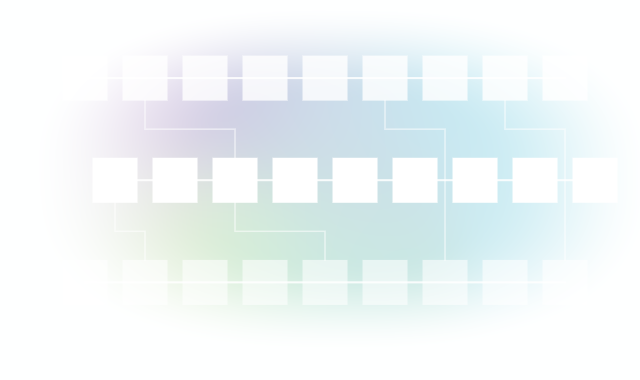
A Shadertoy shader for this background:

```glsl
// Layout, in units of the canvas height
const float PITCH = 0.1579;
const float FIRST_COLUMN = 0.2237;
const float LAST_INDEX = 8.0;
const float TOP_ROW = 0.7945;
const float ROW_GAP = 0.2688;
const float BOX_HALF = 0.0592;
const float LINK_HALF = 0.0027;
const float WIRE_HALF = 0.0019;

// Opacities of the white parts
const vec3 BOX_ALPHA = vec3(0.80, 1.0, 0.56);
const float LINK_ALPHA = 0.85;
const float WIRE_ALPHA = 0.55;

// Soft cloud of colour
const vec2 CLOUD_CENTER = vec2(0.899, 0.529);
const vec2 CLOUD_RADIUS = vec2(0.833, 0.461);
const float CLOUD_POWER = 2.5;
const float CLOUD_CORE = 0.45;
const float BLEND_SHARPNESS = 24.0;
const vec3 PAPER = vec3(0.997, 1.0, 1.0);

const int TINTS = 10;
const vec2 TINT_POS[TINTS] = vec2[](
    vec2(0.37, 0.72), vec2(0.62, 0.75), vec2(0.86, 0.76), vec2(1.08, 0.72),
    vec2(1.27, 0.75), vec2(1.42, 0.45), vec2(0.94, 0.52), vec2(0.94, 0.34),
    vec2(0.68, 0.35), vec2(0.42, 0.34));
const vec3 TINT_COLOR[TINTS] = vec3[](
    vec3(0.86, 0.79, 0.90), vec3(0.80, 0.80, 0.89), vec3(0.81, 0.86, 0.92),
    vec3(0.77, 0.90, 0.94), vec3(0.80, 0.93, 0.96), vec3(0.81, 0.93, 0.955),
    vec3(0.81, 0.865, 0.90), vec3(0.785, 0.92, 0.89),
    vec3(0.83, 0.93, 0.85), vec3(0.88, 0.94, 0.82));
const vec2 PALE_POS = vec2(0.33, 0.51);
const vec3 PALE_COLOR = vec3(0.93, 0.92, 0.94);

// Wires: start column, end column, start row, end row
const int WIRES = 5;
const vec4 WIRE[WIRES] = vec4[](
    vec4(1.0, 2.5, 0.0, 1.0), vec4(5.0, 6.0, 0.0, 2.0),
    vec4(7.0, 8.0, 0.0, 2.0), vec4(0.5, 1.0, 1.0, 2.0),
    vec4(2.5, 4.0, 1.0, 2.0));

float boxDistance(vec2 p, vec2 halfSize) {
    vec2 d = abs(p) - halfSize;
    return length(max(d, 0.0)) + min(max(d.x, d.y), 0.0);
}

// Axis-aligned stroke between two points
float strokeDistance(vec2 p, vec2 a, vec2 b, float halfWidth) {
    return boxDistance(p - 0.5 * (a + b), 0.5 * abs(b - a) + halfWidth);
}

float coverage(float dist, float pixel) {
    return 1.0 - smoothstep(-0.6 * pixel, 0.6 * pixel, dist);
}

float columnX(float column) { return FIRST_COLUMN + PITCH * column; }
float rowY(float row) { return TOP_ROW - ROW_GAP * row; }

// Weighted mix of tints, faded out by a rounded ellipse
vec3 cloud(vec2 p) {
    vec2 offset = p - PALE_POS;
    float total = exp(-BLEND_SHARPNESS * dot(offset, offset));
    vec3 tint = total * PALE_COLOR;
    for (int i = 0; i < TINTS; i++) {
        offset = p - TINT_POS[i];
        float weight = exp(-BLEND_SHARPNESS * dot(offset, offset));
        tint += weight * TINT_COLOR[i];
        total += weight;
    }
    vec2 q = pow(abs(p - CLOUD_CENTER) / CLOUD_RADIUS, vec2(CLOUD_POWER));
    float reach = pow(q.x + q.y, 1.0 / CLOUD_POWER);
    return mix(PAPER, tint / total, 1.0 - smoothstep(CLOUD_CORE, 1.0, reach));
}

float wireDistance(vec2 p, vec4 wire) {
    vec2 start = vec2(columnX(wire.x), rowY(wire.z) - BOX_HALF);
    vec2 end = vec2(columnX(wire.y), rowY(wire.w) + BOX_HALF);
    float bendY = rowY(wire.z + 0.5);
    vec2 bendA = vec2(start.x, bendY);
    vec2 bendB = vec2(end.x, bendY);
    float d = strokeDistance(p, start, bendA, WIRE_HALF);
    d = min(d, strokeDistance(p, bendA, bendB, WIRE_HALF));
    return min(d, strokeDistance(p, bendB, end, WIRE_HALF));
}

void mainImage(out vec4 fragColor, in vec2 fragCoord) {
    float pixel = 1.0 / iResolution.y;
    vec2 p = fragCoord * pixel;
    vec3 color = cloud(p);

    // Bent wires between rows
    float wires = 1e3;
    for (int i = 0; i < WIRES; i++) wires = min(wires, wireDistance(p, WIRE[i]));
    color = mix(color, vec3(1.0), WIRE_ALPHA * coverage(wires, pixel));

    // Rows of linked boxes; the middle row is shifted by half a pitch
    for (int row = 0; row < 3; row++) {
        float shift = row == 1 ? 0.5 : 0.0;
        float y = rowY(float(row));
        float index = clamp(round((p.x - columnX(shift)) / PITCH), 0.0, LAST_INDEX);
        vec2 first = vec2(columnX(shift), y);
        vec2 last = vec2(columnX(shift + LAST_INDEX), y);
        float link = strokeDistance(p, first, last, LINK_HALF);
        float box = boxDistance(p - vec2(columnX(shift + index), y), vec2(BOX_HALF));
        color = mix(color, vec3(1.0), LINK_ALPHA * coverage(link, pixel));
        color = mix(color, vec3(1.0), BOX_ALPHA[row] * coverage(box, pixel));
    }
    fragColor = vec4(color, 1.0);
}
```
